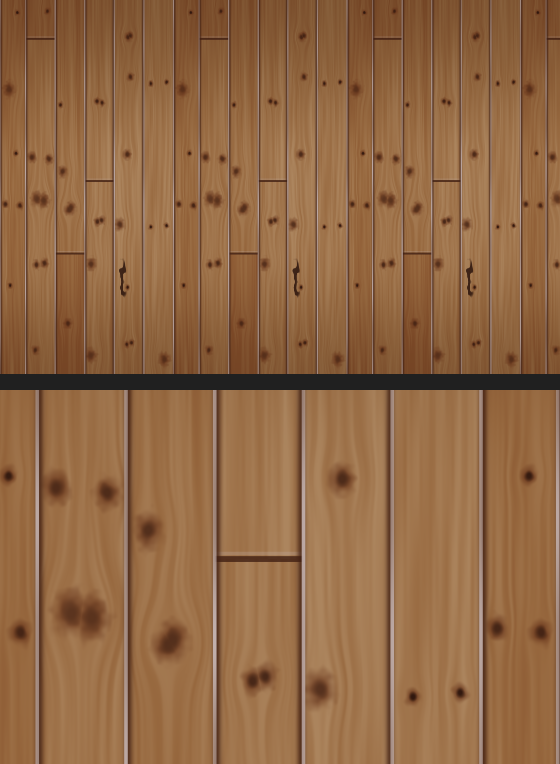
Top, the full canvas; bottom, a detail of the centre.
A WebGL 2 fragment shader for this texture:

```glsl
#version 300 es
precision highp float;

uniform vec2 u_resolution;
out vec4 outColor;

// Layout, in canvas heights
const int PLANKS = 6;
const float PITCH = 0.0791;
const float FIRST_TRIM = 0.0107;            // the first plank is narrower
const float TILE = 6.0 * PITCH - FIRST_TRIM;
const float SEAM_HALF = 0.0016;
const float GROOVE = 0.0036;
const float JOINT_HALF = 0.0026;

// Per plank: butt joint height (below 0 for none), tones, chance of a knot
const float JOINT[6] = float[6](-1.0, 0.896, 0.322, 0.516, -1.0, -1.0);
const float TONE_ABOVE[6] = float[6](0.34, 0.38, 0.42, 0.58, 0.58, 0.60);
const float TONE_BELOW[6] = float[6](0.34, 0.52, 0.14, 0.50, 0.58, 0.60);
const float KNOTTINESS[6] = float[6](0.75, 0.65, 0.50, 0.60, 0.85, 0.25);

const int KNOT_ROWS = 6;
const float KNOT_MIN = 0.006;
const float KNOT_MAX = 0.015;
const float PAIR_CHANCE = 0.4;
const int BARK_PLANK = 4;
const vec2 BARK_CENTER = vec2(0.022, 0.25);
const vec2 BARK_SIZE = vec2(0.012, 0.075);

const vec3 DEEP = vec3(0.51, 0.30, 0.16);
const vec3 HONEY = vec3(0.58, 0.40, 0.24);
const vec3 PALE = vec3(0.66, 0.51, 0.36);
const vec3 KNOT = vec3(0.40, 0.20, 0.10);
const vec3 CORE = vec3(0.17, 0.08, 0.05);
const vec3 SHADOW = vec3(0.25, 0.12, 0.07);
const vec3 GLINT = vec3(0.76, 0.69, 0.68);

vec2 hash2(vec2 p) {
    vec3 h = fract(p.xyx * vec3(0.1031, 0.1030, 0.0973));
    h += dot(h, h.yzx + 33.33);
    return fract((h.xx + h.yz) * h.zy);
}

float noise(vec2 p) {
    vec2 i = floor(p), f = fract(p);
    f = f * f * (3.0 - 2.0 * f);
    return mix(mix(hash2(i).x, hash2(i + vec2(1, 0)).x, f.x),
               mix(hash2(i + vec2(0, 1)).x, hash2(i + vec2(1, 1)).x, f.x), f.y);
}

// Pixel coverage of a line of the given half width
float line(float d, float halfWidth) {
    float px = 1.0 / u_resolution.y;
    return max(min(halfWidth, d + 0.5 * px) - max(-halfWidth, d - 0.5 * px), 0.0) / px;
}

// Returns halo, core and sideways bend of the grain
vec3 knots(vec2 q, float width, int plank) {
    vec3 k = vec3(0.0);
    float rough = 0.8 + 0.4 * noise(q * 170.0);
    for (int i = 0; i < KNOT_ROWS; i++) {
        vec2 id = vec2(float(plank) * 7.0 + 3.0, float(i) + 1.0);
        vec2 a = hash2(id), b = hash2(id + 41.0), c = hash2(id + 83.0);
        if (a.x > KNOTTINESS[plank]) continue;
        float radius = mix(KNOT_MIN, KNOT_MAX, b.x * b.x);
        vec2 center = vec2(width * mix(0.18, 0.82, b.y),
                           (float(i) + 0.15 + 0.7 * a.y) / float(KNOT_ROWS));
        int count = c.x < PAIR_CHANCE ? 2 : 1;
        for (int j = 0; j < count; j++) {
            vec2 d = (q - center) / radius * vec2(1.0, 0.8);
            float r = length(d) * rough;
            k.x = max(k.x, 1.0 - smoothstep(0.4, 1.5, r));
            k.y = max(k.y, (1.0 - smoothstep(0.15, 0.8, r)) * mix(0.95, 0.35, b.x));
            k.z += d.x * radius * exp(-0.2 * dot(d, d));
            center = vec2(width - center.x, center.y - 0.004);
        }
    }
    return k;
}

void main() {
    vec2 p = gl_FragCoord.xy / u_resolution.y;
    float x = mod(p.x, TILE);

    // Plank and its nearest seam
    int plank = clamp(int((x + FIRST_TRIM) / PITCH), 0, PLANKS - 1);
    float left = max(float(plank) * PITCH - FIRST_TRIM, 0.0);
    float right = float(plank + 1) * PITCH - FIRST_TRIM;
    bool nearLeft = x - left < right - x;
    float seamDist = nearLeft ? x - left : x - right;
    float seam = float(nearLeft ? plank : (plank + 1) % PLANKS);
    vec2 q = vec2(x - left, p.y);

    // Grain that flows around the knots
    bool above = p.y > JOINT[plank];
    vec2 seed = vec2(float(plank) * 17.0, above ? 5.0 : 61.0);
    vec3 k = knots(q, right - left, plank);
    float gx = q.x - 0.6 * k.z;
    float fibre = noise(vec2(gx * 350.0, p.y * 10.0) + seed);
    float streak = noise(vec2(gx * 65.0, p.y * 4.0) + seed);
    float rings = sin(gx * 450.0 + 14.0 * noise(vec2(gx * 22.0, p.y * 3.0) + seed));
    float light = smoothstep(-0.1, 0.35, p.y) * (1.0 - smoothstep(0.55, 1.05, p.y));
    float tone = (above ? TONE_ABOVE[plank] : TONE_BELOW[plank]) + 0.42 * (light - 0.5)
               + 0.28 * (streak - 0.5) + 0.24 * (fibre - 0.5) + 0.06 * rings;
    vec3 color = mix(DEEP, HONEY, clamp(tone * 2.0, 0.0, 1.0));
    color = mix(color, PALE, clamp(tone * 2.0 - 1.0, 0.0, 1.0));
    color *= mix(0.88, 1.02, light);

    // Knots and a ragged bark pocket
    color = mix(color, KNOT, 0.7 * k.x);
    color = mix(color, CORE, k.y);
    vec2 bark = (q - BARK_CENTER) / BARK_SIZE;
    float pocket = noise(q * vec2(150.0, 65.0)) - 0.45 * dot(bark, bark);
    if (plank == BARK_PLANK) color = mix(color, CORE, 0.85 * smoothstep(0.4, 0.65, pocket));

    // Butt joint with a faint upper lip
    float jointDist = p.y - JOINT[plank];
    color = mix(color, GLINT, 0.25 * line(jointDist - 0.005, 0.0015));
    color = mix(color, SHADOW, 0.8 * line(jointDist, JOINT_HALF));

    // Shadowed groove and uneven glint along the seam
    float side = hash2(vec2(seam, 9.0)).x < 0.5 ? -1.0 : 1.0;
    float g = (seamDist - side * 0.002) / GROOVE;
    color = mix(color, SHADOW, 0.75 * exp(-g * g));
    float shine = mix(0.55, 1.0, noise(vec2(seam * 13.0, p.y * 9.0))) * mix(0.7, 1.0, light);
    color = mix(color, GLINT, shine * line(seamDist, SEAM_HALF));

    outColor = vec4(color, 1.0);
}
```
